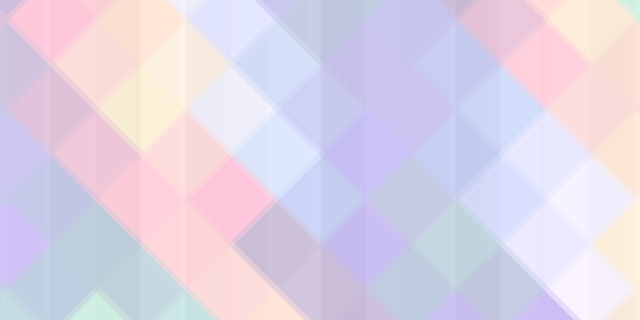
A Shadertoy shader for this background:

```glsl
// Pastel diamond lattice of overlapping diagonal ribbons, crossed by faint vertical pleats.

#define CELL 0.28125        // diamond diagonal, in canvas heights
#define SHIFT 0.01          // sideways offset of the falling ribbons
#define LAP 0.09            // overlap width, in cells
#define LAP_ALPHA 0.45      // neighbour colour seen through an overlap
#define PLEAT_SHADE 0.035   // brightness range between columns
#define FOLD_SHADE 0.03     // brightness range of the narrow folds
#define FOLD_MIN 0.14       // narrowest fold, in columns
#define FOLD_MAX 0.45       // widest fold, in columns
#define TINT 0.025          // colour variation between cells

// Pastel ramp: mint, slate, violet, periwinkle, ice, white, cream, peach, pink, mauve
const vec3 RAMP[10] = vec3[10](
    vec3(0.81, 0.94, 0.90), vec3(0.75, 0.80, 0.87),
    vec3(0.80, 0.75, 0.96), vec3(0.78, 0.82, 0.95),
    vec3(0.88, 0.89, 0.99), vec3(0.96, 0.95, 0.99),
    vec3(0.99, 0.93, 0.83), vec3(0.99, 0.87, 0.85),
    vec3(0.99, 0.79, 0.86), vec3(0.80, 0.75, 0.85));

// Each ribbon's walk along the ramp: start, step per cell, turning cell
const vec3 RIBBON[12] = vec3[12](
    vec3(0.6, 0.3, -2.0), vec3(1.9, -0.95, -3.0), vec3(1.6, -0.3, -4.0),
    vec3(9.0, -0.4, -5.0), vec3(6.0, 1.0, -3.0), vec3(1.0, 0.95, 2.0),
    vec3(0.6, 0.7, 2.0), vec3(1.0, 0.68, -2.0), vec3(1.0, 0.8, -2.0),
    vec3(9.0, -0.65, -1.0), vec3(6.2, 0.8, 1.0), vec3(0.0, 0.3, 1.0));

float hash(float n) {
    return fract(sin(n * 12.9898 + 4.1) * 43758.5);
}

vec3 ramp(float t) {
    t = clamp(t, 0.0, 8.999);
    int k = int(t);
    return mix(RAMP[k], RAMP[k + 1], fract(t));
}

vec3 cellColour(vec2 id) {
    vec3 walk = RIBBON[clamp(int(id.x) + 6, 0, 11)];
    float seed = id.x * 7.0 + id.y * 19.0;
    vec3 tint = vec3(hash(seed), hash(seed + 0.3), hash(seed + 0.6)) - 0.5;
    return ramp(walk.x + walk.y * abs(id.y - walk.z)) + TINT * tint;
}

// Neighbour weight at distance d past a ribbon edge, smoothed over aa
float lapWeight(float d, float aa) {
    float edge = 1.0 - smoothstep(0.0, 2.0 * aa, d);
    float lap = 1.0 - smoothstep(LAP - aa, LAP + aa, d);
    return mix(LAP_ALPHA * lap, 1.0, edge);
}

// Brightness of one column, including the fold before its right edge
float pleat(float column, float aa) {
    float id = floor(column);
    float f = fract(column);
    float base = hash(id) - 0.5;
    float next = hash(id + 1.0) - 0.5;
    float width = mix(FOLD_MIN, FOLD_MAX, pow(hash(id + 0.5), 3.0));
    float fold = smoothstep(1.0 - width - aa, 1.0 - width + aa, f);
    float shade = PLEAT_SHADE * base + FOLD_SHADE * fold * (hash(id + 0.7) - 0.5);
    return mix(shade, PLEAT_SHADE * next, smoothstep(1.0 - 2.0 * aa, 1.0, f));
}

void mainImage(out vec4 fragColor, in vec2 fragCoord) {
    vec2 p = (fragCoord - 0.5 * iResolution.xy) / iResolution.y;
    float aa = 1.0 / (CELL * iResolution.y);

    // Diagonal lattice: x counts ribbons, y counts cells along a ribbon
    vec2 lattice = vec2(p.x + p.y - SHIFT, p.x - p.y) / CELL;
    vec2 id = floor(lattice);
    vec2 f = fract(lattice);

    // Blend the overlaps on both diagonals
    float across = lapWeight(f.x, aa);
    float along = lapWeight(1.0 - f.y, aa);
    vec3 own = mix(cellColour(id), cellColour(id + vec2(0, 1)), along);
    vec3 under = mix(cellColour(id + vec2(-1, 0)), cellColour(id + vec2(-1, 1)), along);
    vec3 colour = mix(own, under, across);

    // Vertical pleats run through the corners of the diamonds
    colour += pleat(lattice.x + lattice.y, 2.0 * aa);

    fragColor = vec4(clamp(colour, 0.0, 1.0), 1.0);
}
```
